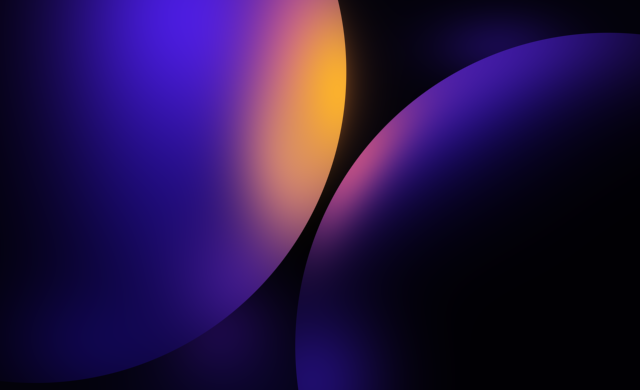
Give the GLSL for this background, as a Shadertoy shader.

```glsl
// Two large glowing discs on near-black, lit violet, rose and orange where they almost touch.

// Geometry, in canvas heights
const vec2  LEFT_CENTER  = vec2(0.090, 0.816);
const float LEFT_RADIUS  = 0.798;
const vec2  RIGHT_CENTER = vec2(1.560, 0.113);
const float RIGHT_RADIUS = 0.803;

// Palette
const vec3 NIGHT   = vec3(0.010, 0.006, 0.040);
const vec3 BLACK   = vec3(0.004, 0.001, 0.015);
const vec3 INDIGO  = vec3(0.08, 0.03, 0.40);
const vec3 BLUE    = vec3(0.29, 0.11, 0.88);
const vec3 VIOLET  = vec3(0.23, 0.09, 0.56);
const vec3 MAGENTA = vec3(0.72, 0.26, 0.70);
const vec3 ROSE    = vec3(0.80, 0.50, 0.48);
const vec3 ORANGE  = vec3(0.98, 0.69, 0.18);
const vec3 EMBER   = vec3(0.32, 0.18, 0.05);
const vec3 PINK    = vec3(0.72, 0.30, 0.52);

// Rim light of the right disc: angles in radians, measured up from its left side
const float RIM_ANGLE   = 1.01;
const float RIM_SPREAD  = 0.56;
const float PINK_ANGLE  = 0.63;
const float PINK_SPREAD = 0.26;
const float EMBER_FADE  = 0.042;

float bell(float x) {
    return exp(-x * x);
}

// Soft elliptical light, 1 at its centre
float glow(vec2 p, vec2 center, vec2 size) {
    vec2 d = (p - center) / size;
    return exp(-dot(d, d));
}

float discDistance(vec2 p, vec2 center, float radius) {
    return length(p - center) - radius;
}

// Dark backdrop with light spilling past the rims
vec3 backdrop(vec2 p, float leftDistance) {
    vec3 col = NIGHT * (1.0 - 0.8 * glow(p, vec2(0.79, 0.43), vec2(0.10, 0.20)));
    col += vec3(0.08, 0.03, 0.25) * glow(p, vec2(1.28, 0.88), vec2(0.17, 0.09));
    col += vec3(0.08, 0.02, 0.17) * glow(p, vec2(0.56, 0.16), vec2(0.14, 0.13));
    col += vec3(0.02, 0.01, 0.10) * glow(p, vec2(0.60, 0.00), vec2(0.26, 0.22));
    float spill = exp(-max(leftDistance, 0.0) / EMBER_FADE);
    return col + EMBER * spill * bell((p.y - 0.76) / 0.22);
}

// Left disc: layers from cool to warm
vec3 leftDisc(vec2 p) {
    vec3 col = BLACK;
    col = mix(col, INDIGO,  glow(p, vec2(0.47, 0.57), vec2(0.34, 0.56)));
    col = mix(col, INDIGO,  0.6 * glow(p, vec2(0.26, 0.12), vec2(0.24, 0.16)));
    col = mix(col, BLUE,    glow(p, vec2(0.49, 0.96), vec2(0.31, 0.36)));
    col = mix(col, VIOLET,  0.85 * glow(p, vec2(0.61, 0.29), vec2(0.17, 0.19)));
    col = mix(col, MAGENTA, glow(p, vec2(0.78, 0.81), vec2(0.16, 0.40)));
    col = mix(col, ROSE,    0.95 * glow(p, vec2(0.75, 0.595), vec2(0.128, 0.214)));
    return mix(col, ORANGE, glow(p, vec2(0.865, 0.765), vec2(0.135, 0.255)));
}

// Right disc: light that follows the rim and sinks inward
vec3 rightDisc(vec2 p, float depth) {
    vec2 q = p - RIGHT_CENTER;
    float angle = atan(q.y, -q.x);
    float rim = bell((angle - RIM_ANGLE) / RIM_SPREAD);
    vec3 col = BLACK;
    col = mix(col, vec3(0.09, 0.035, 0.48), rim * bell(depth / 0.245));
    col = mix(col, vec3(0.27, 0.11, 0.66),  rim * bell(depth / 0.140));
    col = mix(col, PINK, bell((angle - PINK_ANGLE) / PINK_SPREAD) * bell(depth / 0.080));
    return mix(col, vec3(0.12, 0.05, 0.42), glow(p, vec2(0.80, 0.02), vec2(0.18, 0.20)));
}

void mainImage(out vec4 fragColor, in vec2 fragCoord) {
    vec2 p = fragCoord / iResolution.y;
    float edge = 0.8 / iResolution.y;

    float leftDistance  = discDistance(p, LEFT_CENTER, LEFT_RADIUS);
    float rightDistance = discDistance(p, RIGHT_CENTER, RIGHT_RADIUS);

    vec3 col = backdrop(p, leftDistance);
    col = mix(col, rightDisc(p, max(-rightDistance, 0.0)), smoothstep(edge, -edge, rightDistance));
    col = mix(col, leftDisc(p), smoothstep(edge, -edge, leftDistance));

    fragColor = vec4(col, 1.0);
}
```
